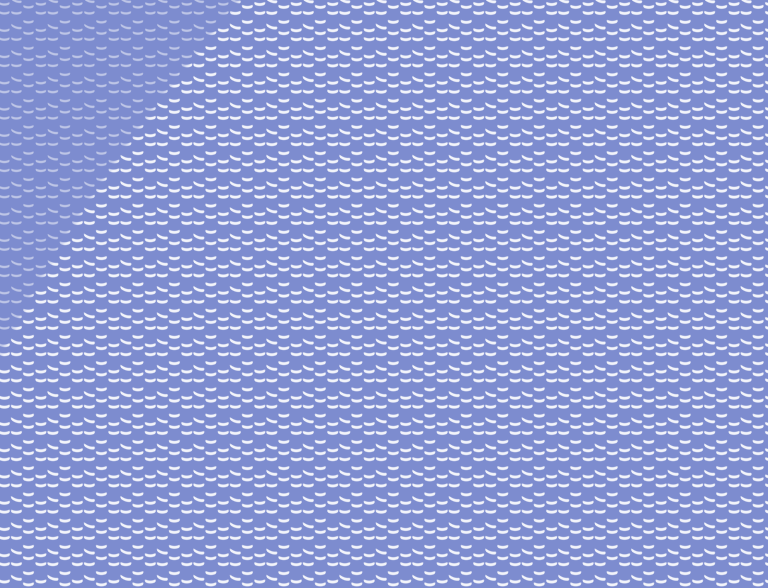
This pattern is drawn by a Shadertoy shader. Its source:

```glsl
// Rows of small white curved dashes on periwinkle, faded in the upper left corner.

// Distance to a sagging dash; slope tilts it down towards the right.
float dashDistance(vec2 q, float slope) {
    q.y += 1.7 * q.x * q.x - 0.012 - slope * q.x;
    return length(vec2(max(abs(q.x) - 0.11, 0.0), q.y));
}

void mainImage(out vec4 fragColor, in vec2 fragCoord) {
    vec2 uv = fragCoord / iResolution.xy;
    uv.y = 1.0 - uv.y;

    // Repeat grid, with y running downwards
    vec2 repeats = vec2(21.05, 22.4);
    vec2 cell = uv * repeats;
    vec2 cellSize = vec2(1.0, 0.72);

    // Two dashes in each of three columns
    vec2 heights[3] = vec2[3](vec2(0.155, 0.495), vec2(0.035, 0.495), vec2(0.265, 0.835));
    float dist = 1.0;
    for (int column = 0; column < 3; column++) {
        for (int row = 0; row < 2; row++) {
            vec2 centre = vec2(0.12 + 0.33 * float(column), heights[column][row]);
            vec2 offset = cell - centre;
            offset -= round(offset);
            float slope = (column == 1 && row == 0) ? 0.3 : 0.0;
            dist = min(dist, dashDistance(offset * cellSize, slope));
        }
    }

    // Bowed boundary of the faded corner
    float t = uv.y / 0.605;
    float boundary = 0.3125 * (1.0 - t) - 0.08 * t * (1.0 - t);
    float faded = t < 1.2 ? 1.0 - smoothstep(-0.006, 0.006, uv.x - boundary) : 0.0;

    // Soft dash profile, never sharper than a pixel
    float pixel = repeats.x / iResolution.x;
    float softness = max(0.046, pixel);
    float ink = 1.0 - smoothstep(0.016, 0.016 + softness, dist + 0.008 * faded);
    ink *= mix(1.0, 0.55, faded);

    vec3 ground = vec3(0.49, 0.55, 0.81);
    vec3 thread = vec3(0.95, 0.955, 0.98);
    fragColor = vec4(mix(ground, thread, ink), 1.0);
}
```
